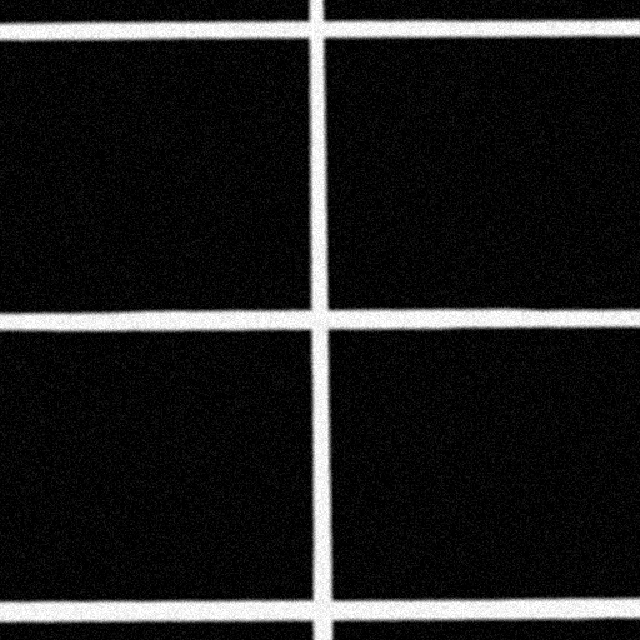
A Shadertoy shader for this pattern:

```glsl
// Soft white grid lines on black, slightly skewed, two cells by two.
// Each line edge is a distance with its own stepped wear; clipped
// cellular grain covers both the lines and the ground.

float hash(vec2 cell) {
    vec3 h = fract(vec3(cell.xyx) * 0.1031);
    h += dot(h, h.yzx + 33.33);
    return fract((h.x + h.y) * h.z);
}

// Edge offset: level runs joined by short ramps, plus a fine ripple
float edgeWear(float along, float seed) {
    float t = along * 3.2 + hash(vec2(seed, 7.0)) * 5.0 + 20.0;
    float run = floor(t);
    float ramp = smoothstep(0.8, 1.0, fract(t));
    float level = mix(hash(vec2(run, seed)), hash(vec2(run + 1.0, seed)), ramp);
    float ripple = sin(along * 61.0 + seed) + 0.6 * sin(along * 137.0 + seed * 2.3);
    return 0.003 * (level - 0.5) + 0.0002 * ripple;
}

// Coverage of a line whose two edges wear independently
float wornLine(float offset, float along, float halfWidth, float seed) {
    float upper = halfWidth + edgeWear(along, seed) - offset;
    float lower = halfWidth + edgeWear(along, seed + 19.0) + offset;
    float soft = max(0.0055, 1.0 / iResolution.y);
    return smoothstep(-soft, soft, min(upper, lower));
}

// Triangular grain in -1..1, one value per cell
float grain(vec2 p) {
    vec2 cell = floor(p * 512.0);
    return hash(cell + 11.0) + hash(cell + 641.0) - 1.0;
}

void mainImage(out vec4 fragColor, in vec2 fragCoord) {
    vec2 uv = fragCoord / iResolution.xy;
    vec2 p = uv - 0.5;

    // Slight skew of both line directions
    vec2 q = p + vec2(0.0104 * p.y, -0.0055 * p.x);

    // Repeating lines, thicker toward the bottom
    vec2 period = vec2(1.2, 0.454);
    vec2 index = round(q / period);
    vec2 offset = q - index * period;
    float across = wornLine(offset.y, p.x, 0.0143 - 0.0012 * index.y, index.y + 3.0);
    float down = wornLine(offset.x, p.y, 0.0132 - 0.003 * p.y, index.x + 43.0);
    float lines = 1.0 - (1.0 - across) * (1.0 - down);

    // Grain is clipped at black and white
    float tone = 0.965 * lines + 0.12 * grain(uv);
    fragColor = vec4(vec3(clamp(tone, 0.0, 1.0)), 1.0);
}
```
